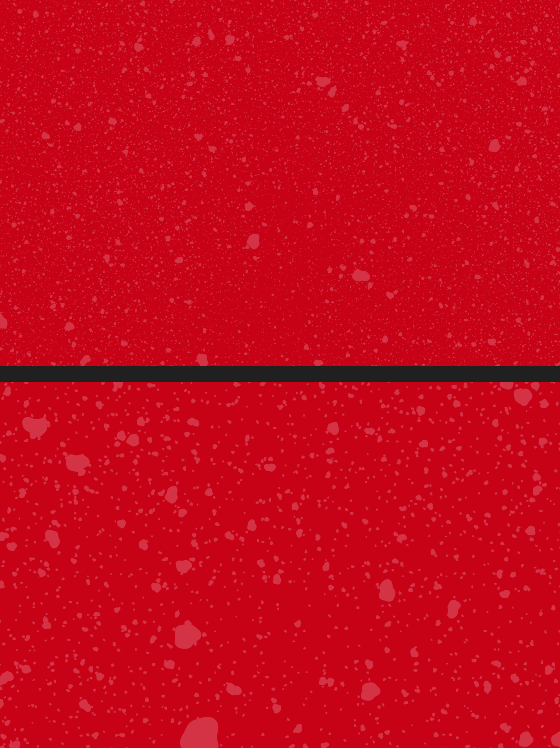
Top: the whole. Bottom: its middle third, enlarged.
Give the GLSL for this texture, as a Shadertoy shader.

```glsl
const vec3 BASE_RED = vec3(0.780, 0.004, 0.085);
const vec3 SPLAT_PINK = vec3(0.828, 0.200, 0.270);
const int LAYERS = 6;
const float LARGEST_RADIUS = 0.022;    // in canvas heights
const float LAYER_SHRINK = 0.59;       // radius ratio from layer to layer
const float CELL_PER_RADIUS = 6.0;
const float RAREST = 0.11;             // chance of a splat in the coarsest cells
const float COMMONEST = 0.68;          // chance of a splat in the finest cells
const float DRIFT_SCALE = 2.6;         // frequency of the dense and sparse zones
const float TAU = 6.2831853;

float hash(vec2 p) {
    return fract(sin(dot(p, vec2(127.1, 311.7))) * 43758.5453);
}

vec2 hash2(vec2 p) {
    return vec2(hash(p), hash(p + 37.3));
}

float valueNoise(vec2 p) {
    vec2 i = floor(p), f = fract(p);
    f = f * f * (3.0 - 2.0 * f);
    return mix(mix(hash(i), hash(i + vec2(1, 0)), f.x),
               mix(hash(i + vec2(0, 1)), hash(i + vec2(1, 1)), f.x), f.y);
}

// Spray is thicker towards the sides and the top, with a cloudy drift
float sprayDensity(vec2 p, float aspect) {
    float side = abs(p.x / aspect - 0.52) * 2.0;
    float cloud = valueNoise(p * DRIFT_SCALE + 4.0);
    return 0.5 + 0.4 * side + 0.2 * p.y + 0.5 * cloud;
}

// Signed distance to a lumpy, slightly stretched drop
float splatDistance(vec2 d, float radius, vec2 seed) {
    float angle = atan(d.y, d.x);
    vec2 phase = TAU * hash2(seed + 5.7);
    float stretch = 0.28 * hash(seed + 9.1);
    float edge = 1.0 + stretch * sin(2.0 * angle + phase.x)
                     + 0.09 * sin(3.0 * angle + phase.y)
                     + 0.05 * sin(5.0 * angle + phase.x + phase.y);
    return length(d) - radius * edge;
}

// Coverage of one layer of scattered drops of similar size
float splatLayer(vec2 p, float layer, float radius, float chance, float aspect, float pixel) {
    float cell = radius * CELL_PER_RADIUS;
    vec2 corner = floor(p / cell - 0.5);
    float cover = 0.0;
    for (int k = 0; k < 4; k++) {
        vec2 id = corner + vec2(k % 2, k / 2);
        vec2 seed = id + layer * vec2(17.3, 41.9);
        vec2 centre = (id + hash2(seed)) * cell;
        if (hash(seed + 71.7) > chance * sprayDensity(centre, aspect)) continue;

        float size = radius * mix(0.5, 1.0, hash(seed + 13.9));
        float dist = splatDistance(p - centre, size, seed);
        float drop = 1.0 - smoothstep(-0.5 * pixel, 0.5 * pixel, dist);
        // Drops finer than a pixel fade instead of swelling
        cover = max(cover, drop * min(1.0, 1.6 * size / pixel));
    }
    return cover;
}

void mainImage(out vec4 fragColor, in vec2 fragCoord) {
    float pixel = 1.0 / iResolution.y;
    float aspect = iResolution.x * pixel;
    vec2 p = fragCoord * pixel;

    float cover = 0.0;
    float radius = LARGEST_RADIUS;
    for (int i = 0; i < LAYERS; i++) {
        float fineness = float(i) / float(LAYERS - 1);
        float chance = mix(RAREST, COMMONEST, pow(fineness, 1.5));
        cover = max(cover, splatLayer(p, float(i + 1), radius, chance, aspect, pixel));
        radius *= LAYER_SHRINK;
    }

    fragColor = vec4(mix(BASE_RED, SPLAT_PINK, cover), 1.0);
}
```
